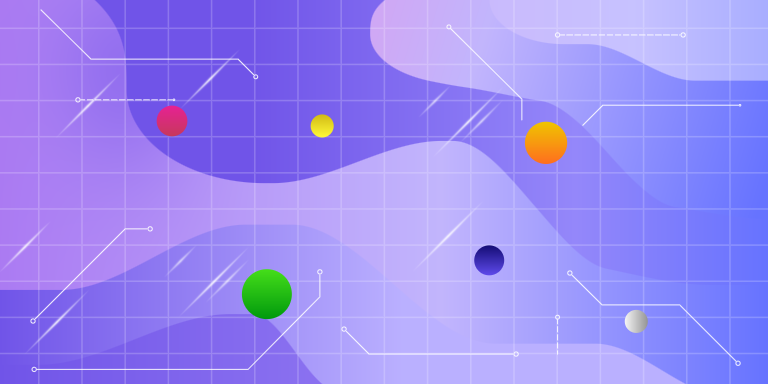
Reproduce this background procedurally as a WebGL 2 fragment shader.

```glsl
#version 300 es
precision highp float;
// Flowing violet waves with a fine grid, circuit traces, light streaks and discs.
uniform vec2 u_resolution;
out vec4 outColor;

const vec3 WHITE = vec3(1);
const vec3 VIOLET = vec3(0.44, 0.33, 0.91);
const vec3 BLUE = vec3(0.4, 0.45, 1);
const vec3 LAVENDER = vec3(0.76, 0.71, 0.99);
const vec2 RINGS = vec2(0.55);

// Coverage of a signed distance; pixel is one pixel in canvas units
float fill(float d, float pixel) {
  return clamp(0.5 - d / pixel, 0.0, 1.0);
}

// Coverage of an implicit shape with an uneven gradient
float fillShape(float f) {
  return fill(f, max(fwidth(f), 1e-4));
}

float rise(float x, float from, float to, float height) {
  return height * smoothstep(from, to, x);
}

// Three colours along x, at the given stops
vec3 ramp(float x, vec3 stops, vec3 a, vec3 b, vec3 c) {
  vec2 t = clamp((x - stops.xy) / (stops.yz - stops.xy), 0.0, 1.0);
  return mix(mix(a, b, t.x), c, t.y);
}

// Region above a wave, closed on the left by a rounded, leaning side
float bowl(vec2 p, vec2 centre, vec2 radii, float lean, float wave) {
  float up = max(p.y - centre.y, 0.0);
  vec2 reach = centre + vec2(lean * up * up * up, wave) - p;
  return length(max(reach, 0.0) / radii) - 1.0;
}

float segment(vec2 p, vec2 a, vec2 b) {
  vec2 ab = b - a;
  float t = dot(p - a, ab) / max(dot(ab, ab), 1e-4);
  return length(p - a - ab * clamp(t, 0.0, 1.0));
}

// Adds open rings of the given radii at both ends of a line
float capEnds(vec2 p, float line, vec2 a, vec2 b, vec2 radii) {
  vec2 gap = vec2(length(p - a), length(p - b)) - radii;
  line = max(line, max(-gap.x, -gap.y));
  return min(line, min(abs(gap.x), abs(gap.y)));
}

// Line through four points, held as two pairs
float trace(vec2 p, vec4 m, vec4 n, vec2 radii) {
  float line = min(segment(p, m.xy, m.zw), segment(p, n.xy, n.zw));
  return capEnds(p, min(line, segment(p, m.zw, n.xy)), m.xy, n.zw, radii);
}

float dashed(vec2 p, vec2 a, vec2 b, vec2 radii) {
  float along = dot(p - a, normalize(b - a));
  float dash = abs(fract(along / 2.1) - 0.5) * 2.1 - 0.65;
  return capEnds(p, max(segment(p, a, b), dash), a, b, radii);
}

// Diagonal streak, tapering to both ends
float streak(vec2 q, float halfLength) {
  float taper = max(1.0 - abs(q.x + q.y) * 0.707 / halfLength, 0.0);
  float across = (q.x - q.y) * 0.707;
  return 0.8 * taper * exp(-across * across / (0.03 + 0.1 * taper));
}

float streakGroup(vec2 q) {
  float side = max(streak(q + vec2(8.7, -5.4), 6.0), streak(q - vec2(3.5, 0.2), 8.0));
  return max(streak(q, 13.0), side * 0.75);
}

// Disc shaded from low to high
vec3 disc(vec3 base, vec2 q, float radius, vec3 low, vec3 high, float pixel) {
  vec3 shade = mix(low, high, clamp(0.5 + 0.5 * q.y / radius, 0.0, 1.0));
  return mix(base, shade, fill(length(q) - radius, pixel));
}

void main() {
  // The canvas is 100 units high
  float pixel = 100.0 / u_resolution.y;
  vec2 p = gl_FragCoord.xy * pixel;
  float x = p.x;

  // Broad body, shaded at the upper left
  vec3 col = ramp(x, vec3(0, 115, 200), vec3(0.67, 0.48, 0.95), LAVENDER, BLUE);
  vec2 q = (p - vec2(33, 82)) / vec2(20, 28);
  col = mix(col, vec3(0.54, 0.4, 0.93), 0.75 * exp(-dot(q, q)));

  // Dark valley
  float wave = rise(x, 71.0, 115.0, 11.0) - rise(x, 118.0, 158.0, 31.0) - rise(x, 140.0, 185.0, 6.5);
  vec3 tint = ramp(x, vec3(65, 150, 200), VIOLET, vec3(0.58, 0.53, 0.98), BLUE);
  col = mix(col, tint, fillShape(bowl(p, vec2(69, 76.6), vec2(36, 24.3), -65e-5, wave)));

  // Two pale upper waves
  wave = -rise(x, 112.0, 150.0, 5.0) - rise(x, 140.8, 176.0, 26.0) - rise(x, 165.0, 200.0, 4.0);
  tint = ramp(x - 0.3 * p.y, vec3(71, 99, 184), vec3(0.81, 0.66, 0.96), LAVENDER, BLUE);
  col = mix(col, tint, fillShape(bowl(p, vec2(121, 91), vec2(24.6, 13), 0.0053, wave)));
  tint = ramp(x, vec3(128, 165, 200), vec3(0.79, 0.73, 0.99), vec3(0.78, 0.76, 1), vec3(0.66, 0.68, 1));
  wave = -rise(x, 153.0, 181.0, 9.5);
  col = mix(col, tint, fillShape(bowl(p, vec2(147, 100), vec2(19.5, 11.5), 0.0, wave)));

  // Two lower waves
  wave = 24.5 + rise(x, 16.0, 64.0, 17.0) - rise(x, 76.0, 129.0, 31.0) - rise(x, 155.0, 190.0, 14.0);
  tint = mix(VIOLET, vec3(0.73, 0.69, 1), min(x / 105.0, 1.0));
  col = mix(col, tint, fillShape(p.y - wave));
  wave = 5.0 + rise(x, 10.0, 60.0, 13.2) - rise(x, 66.0, 88.0, 20.0);
  tint = mix(VIOLET, vec3(0.54, 0.44, 0.94), min(x / 80.0, 1.0));
  col = mix(col, tint, fillShape(p.y - wave));

  // Grid
  vec2 cell = vec2(11.25, 9.41);
  q = abs(fract((p - vec2(10.1, 7.94)) / cell + 0.5) - 0.5) * cell;
  col = mix(col, WHITE, 0.2 * fill(min(q.x, q.y) - 0.2, pixel));

  // Light streaks
  float light = max(streakGroup(p - vec2(55.7, 26.6)), streakGroup(p - vec2(121.9, 68.2)));
  light = max(light, max(streak(p - vec2(22.9, 72.4), 12.0), streak(p - vec2(54.7, 79.4), 11.0)));
  light = max(light, max(streak(p - vec2(6.5, 35.7), 9.5), streak(p - vec2(14.8, 16.1), 12.0)));
  col = mix(col, WHITE, max(light, streak(p - vec2(116.7, 38.5), 13.0)));

  // Circuit traces
  float d = trace(p, vec4(10.7, 97.4, 23.7, 84.6), vec4(62, 84.6, 66.6, 80), vec2(0, 0.5));
  d = min(d, trace(p, vec4(8.6, 16.4, 32.6, 40.4), vec4(32.6, 40.4, 39.1, 40.4), RINGS));
  d = min(d, trace(p, vec4(8.9, 3.8, 64.6, 3.8), vec4(83.3, 22.7, 83.3, 29.2), RINGS));
  d = min(d, trace(p, vec4(89.6, 14.3, 96.1, 7.8), vec4(96.1, 7.8, 134.4, 7.8), RINGS));
  d = min(d, trace(p, vec4(116.9, 93, 135.9, 74.2), vec4(135.9, 74.2, 135.9, 68.8), vec2(0.5, 0)));
  d = min(d, trace(p, vec4(151.8, 67.4, 157, 72.6), vec4(157, 72.6, 192.7, 72.6), vec2(0, 0.2)));
  d = min(d, trace(p, vec4(148.4, 28.9, 156.8, 20.6), vec4(177, 20.6, 192.2, 5.4), RINGS));
  d = min(d, dashed(p, vec2(20.3, 74), vec2(45.3, 74), vec2(0.55, 0.2)));
  d = min(d, dashed(p, vec2(145.2, 90.9), vec2(177.9, 90.9), RINGS));
  d = min(d, dashed(p, vec2(145.2, 17.4), vec2(145.2, 7.8), vec2(0.5, 0)));
  col = mix(col, WHITE, 0.85 * fill(d - 0.14, pixel));

  // Discs; the last is shaded sideways
  col = disc(col, p - vec2(44.8, 68.5), 4.0, vec3(0.78, 0.22, 0.36), vec3(0.9, 0.13, 0.58), pixel);
  col = disc(col, p - vec2(83.9, 67.2), 3.0, vec3(1, 0.98, 0.22), vec3(0.82, 0.73, 0.08), pixel);
  col = disc(col, p - vec2(142.2, 62.8), 5.5, vec3(1, 0.43, 0.12), vec3(0.94, 0.77, 0), pixel);
  col = disc(col, p - vec2(69.5, 23.4), 6.5, vec3(0, 0.6, 0.05), vec3(0.27, 0.87, 0.1), pixel);
  col = disc(col, p - vec2(127.4, 32.2), 3.9, vec3(0.37, 0.29, 0.92), vec3(0.08, 0.05, 0.46), pixel);
  col = disc(col, (p - vec2(165.7, 16.3)).yx, 3.0, vec3(0.96), vec3(0.58), pixel);
  outColor = vec4(col, 1);
}
```
